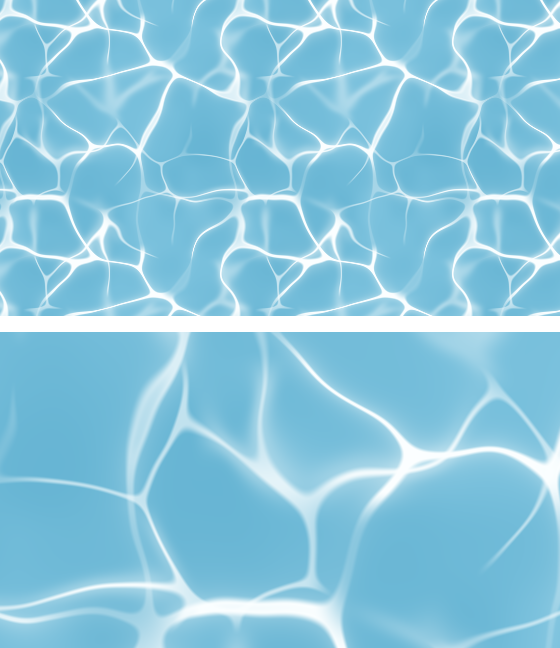
Top: the whole. Bottom: its middle third, enlarged.
Write a Shadertoy shader that draws this texture.

```glsl
// Sunlit pool water: a square tile of bright caustic veins over pale blue.
// Veins are soft borders of a wrapped, warped Voronoi diagram; periodic noise
// swells, hollows and fades them. A second diagram adds wisps and filaments.

const float TILE_SIZE   = 0.734;              // tile side, in canvas heights
const vec2  TILE_SHIFT  = vec2(0.02, 0.03);   // tile phase, in tiles
const float VEIN_CELLS  = 3.0;                // cells per tile side
const float WISP_CELLS  = 4.0;
const float JUNCTION_K  = 20.0;               // lower swells the junctions
const float JITTER      = 0.82;
const float THIN        = 0.012;              // vein widths, in cells
const float THICK       = 0.16;
const float EDGE_SOFT   = 0.022;
const float GLOW_REACH  = 0.10;
const float GLOW_LEVEL  = 0.42;
const float WISP_LEVEL  = 0.40;
const float BROAD_WARP  = 0.13;
const float FINE_WARP   = 0.035;
const vec3  DEEP_WATER  = vec3(0.405, 0.710, 0.830);
const vec3  CLEAR_WATER = vec3(0.475, 0.755, 0.865);
const vec3  SUNLIGHT    = vec3(0.985, 0.998, 1.0);

// Sine-free hash, two values per lattice point.
vec2 hash2(vec2 cell, float seed) {
    vec3 q = fract((cell.xyx + vec3(seed, seed * 1.7, seed * 2.3) + 11.0)
                   * vec3(0.1031, 0.1030, 0.0973));
    q += dot(q, q.yzx + 33.33);
    return fract((q.xx + q.yz) * q.zy);
}

// Pair of smooth noises that wrap once per tile.
vec2 noise2(vec2 tile, float period, float seed) {
    vec2 p = tile * period;
    vec2 i = floor(p);
    vec2 f = fract(p);
    f = f * f * f * (f * (f * 6.0 - 15.0) + 10.0);
    vec2 a = hash2(mod(i, period), seed);
    vec2 b = hash2(mod(i + vec2(1, 0), period), seed);
    vec2 c = hash2(mod(i + vec2(0, 1), period), seed);
    vec2 d = hash2(mod(i + vec2(1, 1), period), seed);
    return mix(mix(a, b, f.x), mix(c, d, f.x), f.y);
}

// Bend tile space so that straight cell borders meander.
vec2 meander(vec2 tile, float seed) {
    vec2 broad = noise2(tile, 4.0, seed) - 0.5;
    vec2 fine  = noise2(tile, 9.0, seed + 5.0) - 0.5;
    return tile + BROAD_WARP * broad + FINE_WARP * fine;
}

// Soft distance to the nearest cell border; negative where borders join.
float borderDistance(vec2 tile, float cells, float seed) {
    vec2 p = tile * cells;
    vec2 home = floor(p);
    float nearest = 10.0;
    float total = 0.0;
    for (int y = -2; y <= 2; y++)
    for (int x = -2; x <= 2; x++) {
        vec2 cell = home + vec2(x, y);
        vec2 jitter = mix(vec2(0.5), hash2(mod(cell, cells), seed), JITTER);
        float reach = length(cell + jitter - p);
        nearest = min(nearest, reach);
        total += exp(-JUNCTION_K * reach);
    }
    float others = total * exp(JUNCTION_K * nearest) - 1.0;
    return -log(max(others, 1e-5)) / JUNCTION_K;
}

// Main veins: a crisp core, hollow where wide, with a glow around it.
float veinLight(vec2 tile, float pixel) {
    float d = borderDistance(meander(tile, 3.0), VEIN_CELLS, 23.0);
    vec2 vary = noise2(tile, 6.0, 41.0);
    float width = mix(THIN, THICK, vary.x * vary.x * vary.x);
    float soft = max(EDGE_SOFT, 1.5 * pixel * VEIN_CELLS);
    float core = 1.0 - smoothstep(0.4 * width, width + soft, d);
    float hollow = smoothstep(0.04, 0.09, width)
                 * (1.0 - smoothstep(0.0, 0.7 * width, d));
    core *= 1.0 - 0.3 * hollow;
    float glow = GLOW_LEVEL * exp(-max(d, 0.0) / GLOW_REACH);
    float strength = mix(0.22, 1.0, smoothstep(0.18, 0.55, noise2(tile, 5.0, 57.0).x));
    return strength * (1.0 - (1.0 - core) * (1.0 - glow));
}

// Blurred wisps and a few thin filaments that fade out at their ends.
float wispLight(vec2 tile, float pixel) {
    float d = max(borderDistance(meander(tile, 71.0), WISP_CELLS, 83.0), 0.0);
    vec2 mask = noise2(tile, 5.0, 97.0);
    float wisp = exp(-d * d / 0.02) * smoothstep(0.45, 0.85, mask.x);
    float soft = max(0.05, 2.0 * pixel * WISP_CELLS);
    float filament = (1.0 - smoothstep(0.0, soft, d)) * smoothstep(0.5, 0.8, mask.y);
    return WISP_LEVEL * wisp + 0.6 * filament;
}

void mainImage(out vec4 fragColor, in vec2 fragCoord) {
    float pixel = 1.0 / (TILE_SIZE * iResolution.y);
    vec2 tile = fragCoord * pixel + TILE_SHIFT;

    // Gently mottled water
    float mottle = 0.65 * noise2(tile, 3.0, 5.0).x + 0.35 * noise2(tile, 8.0, 9.0).y;
    vec3 color = mix(DEEP_WATER, CLEAR_WATER, smoothstep(0.15, 0.85, mottle));

    // Light focused by the surface
    float veins = veinLight(tile, pixel);
    float wisps = clamp(wispLight(tile, pixel), 0.0, 1.0);
    float light = 1.0 - (1.0 - veins) * (1.0 - wisps);
    fragColor = vec4(mix(color, SUNLIGHT, light), 1.0);
}
```
